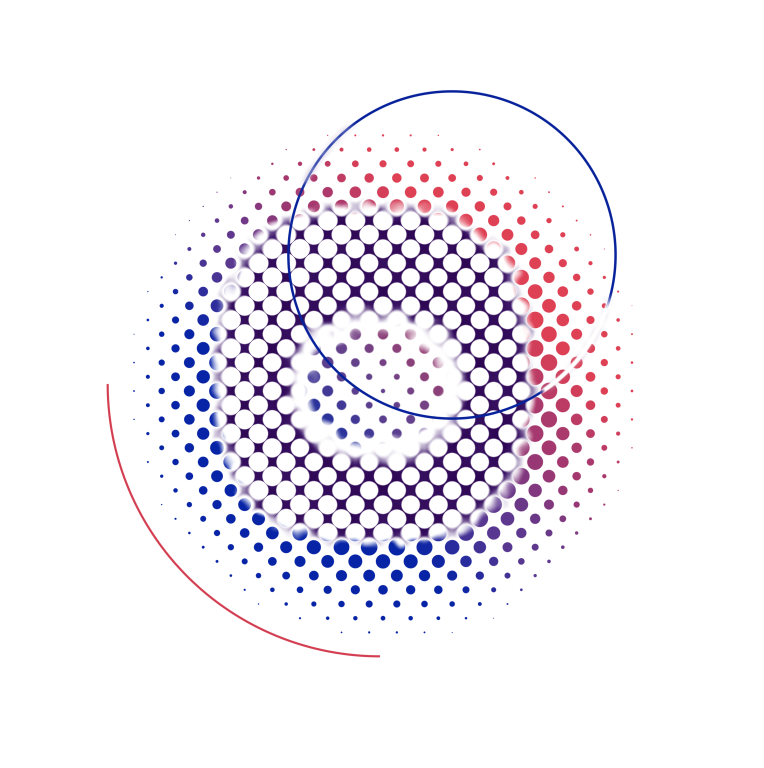
A WebGL 2 fragment shader for this background:

```glsl
#version 300 es
precision highp float;
// Halftone ring: coloured dots around a violet perforated band, with a thin circle and a quarter arc.
uniform vec2 u_resolution;
out vec4 fragColor;

const vec3 WHITE = vec3(1.0);
const vec3 BLUE = vec3(0.03, 0.14, 0.65);
const vec3 PURPLE = vec3(0.36, 0.22, 0.56);
const vec3 MAGENTA = vec3(0.65, 0.22, 0.43);
const vec3 RED = vec3(0.87, 0.25, 0.33);
const vec3 VIOLET = vec3(0.17, 0.02, 0.32);
const vec3 LAVENDER = vec3(0.78, 0.73, 0.84);
const vec2 GRID_CENTER = vec2(0.4987, 0.4909);
const vec2 GRID_STEP = vec2(0.01801, 0.01849);

float hash(vec2 p) {
    return fract(sin(dot(p, vec2(127.1, 311.7))) * 43758.5453);
}

float noise(vec2 p) {
    vec2 i = floor(p), f = fract(p);
    f = f * f * (3.0 - 2.0 * f);
    return mix(mix(hash(i), hash(i + vec2(1, 0)), f.x),
               mix(hash(i + vec2(0, 1)), hash(i + vec2(1, 1)), f.x), f.y);
}

// Nearest point of the diagonal dot lattice.
vec2 latticePoint(vec2 p) {
    vec2 g = (p - GRID_CENTER) / GRID_STEP;
    vec2 k = floor(0.5 * vec2(g.x + g.y, g.x - g.y) + 0.5);
    return GRID_CENTER + GRID_STEP * vec2(k.x + k.y, k.x - k.y);
}

// Approximate signed distance to a superellipse.
float superellipse(vec2 p, vec2 halfSize, float power) {
    vec2 q = pow(abs(p) / halfSize + 1e-5, vec2(power));
    return (pow(q.x + q.y, 1.0 / power) - 1.0) * min(halfSize.x, halfSize.y);
}

// Coverage of the region where a signed distance is negative.
float cover(float d, float soft) {
    return 1.0 - smoothstep(-soft, soft, d);
}

float stroke(float d, float halfWidth, float soft) {
    return cover(abs(d) - halfWidth, soft);
}

// Blue at lower left through purple and magenta to red at upper right.
vec3 palette(float t) {
    vec3 c = mix(BLUE, PURPLE, smoothstep(-0.13, -0.013, t));
    c = mix(c, MAGENTA, smoothstep(-0.013, 0.11, t));
    return mix(c, RED, smoothstep(0.11, 0.21, t));
}

void main() {
    vec2 p = gl_FragCoord.xy / u_resolution.y;
    float px = 0.7 / u_resolution.y;
    vec2 dotCenter = latticePoint(p);
    float dotDist = length(p - dotCenter);
    float diagonal = dot(dotCenter - GRID_CENTER, vec2(0.707));

    // Band limits with slightly cloudy edges
    float cloud = (noise(p * 65.0) - 0.5) * 0.014;
    float outer = superellipse(p - vec2(0.487, 0.512), vec2(0.206, 0.221), 2.7) + cloud;
    float inner = superellipse(p - vec2(0.4896, 0.4974), vec2(0.104, 0.087), 2.2) + cloud;

    // Outer dots shrink away from the band
    float fromCenter = length(dotCenter - vec2(0.5026, 0.5));
    float outerRadius = clamp(0.0013 + (0.3255 - fromCenter) * 0.085, 0.0, 0.0108);
    float outerInk = cover(dotDist - outerRadius, px) * step(0.0004, outerRadius);
    outerInk *= smoothstep(-0.008, 0.006, outer);
    vec3 color = mix(WHITE, palette(diagonal), outerInk);

    // Inner dots grow away from the middle
    float innerRadius = 0.0025 + 0.062 * length(dotCenter - vec2(0.501, 0.495));
    float innerInk = cover(dotDist - innerRadius, px * 1.3) * cover(inner + 0.015, 0.008);
    vec3 innerColor = mix(palette(diagonal * 1.5), VIOLET, 0.25);
    color = mix(color, innerColor, innerInk * 0.9);

    // Perforated violet band, densest beside the opening
    float ringOffset = abs(length(p - vec2(0.52, 0.505)) - 0.137);
    float holeRadius = mix(0.0119, 0.0130, smoothstep(0.01, 0.08, ringOffset));
    float edge = max(smoothstep(-0.025, 0.0, outer), smoothstep(0.025, 0.0, inner));
    float gaps = 1.0 - cover(dotDist - holeRadius, mix(px * 1.2, 0.0035, edge));
    float band = cover(outer + 0.004, 0.011) * (1.0 - cover(inner - 0.006, 0.011));
    vec3 bandColor = mix(VIOLET, PURPLE, 0.45 * edge + 0.25 * noise(p * 40.0));
    color = mix(color, bandColor, gaps * band);

    // Thin circle, rubbed out to white at lower right and misted at upper left
    vec2 c = p - vec2(0.5885, 0.668);
    float circle = length(c) - 0.2130;
    float angle = degrees(atan(c.y, c.x));
    float rubbed = smoothstep(-58.0, -55.0, angle) * (1.0 - smoothstep(-20.0, -13.0, angle));
    float misted = smoothstep(124.0, 132.0, angle) * (1.0 - smoothstep(153.0, 161.0, angle));
    float mist = 0.5 * noise(p * 90.0);
    color = mix(color, LAVENDER, stroke(circle, 0.005, 0.004) * max(rubbed, misted) * mist);
    color = mix(color, WHITE, stroke(circle, 0.0028, px * 1.5) * rubbed);
    color = mix(color, BLUE * 0.93, stroke(circle, 0.0016, px) * (1.0 - rubbed) * (1.0 - misted * mist));

    // Quarter arc at lower left
    vec2 a = p - vec2(0.4948, 0.5);
    float arc = stroke(length(a) - 0.3546, 0.0014, px) * cover(max(a.x, a.y), px);
    color = mix(color, RED * 0.95, arc);

    fragColor = vec4(color, 1.0);
}
```
